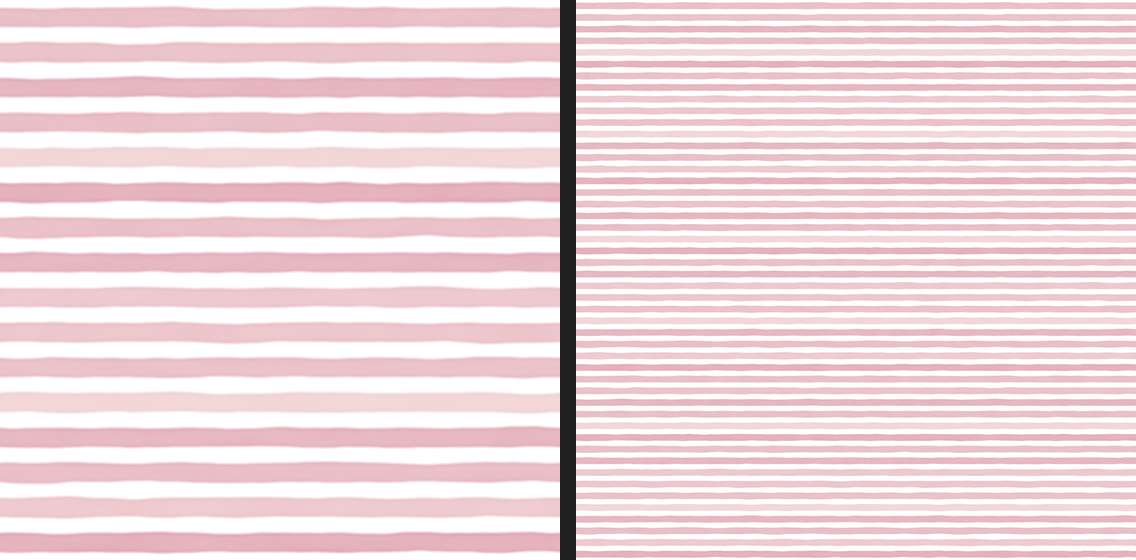
Left, the tile; right, the same tile 3 across and 3 down.
Write a WebGL 2 fragment shader that draws this pattern.

```glsl
#version 300 es
precision highp float;
// Sixteen hand-painted watercolour stripes in pinks on white paper.
// Each cell row holds one band whose upper and lower edges wander by wrapping
// gradient noise; pigment gathers at the rims and mottles softly inside.

uniform vec2 u_resolution;
out vec4 fragColor;

const int STRIPES = 16;
const float HALF_HEIGHT = 0.278;    // of one row
const float EDGE_SOFTNESS = 0.055;  // half width of the blurred edge, in rows
const float WOBBLE = 0.085;         // edge wander, in rows
const float RIM_WIDTH = 0.09;       // pigment rim, in rows
const float RIM_STRENGTH = 0.22;
const float MOTTLE = 0.16;
const vec3 PAPER = vec3(1.0);
const vec3 PALE_PINK = vec3(0.953, 0.848, 0.852);
const vec3 DEEP_PINK = vec3(0.890, 0.680, 0.730);

// Pigment load of each stripe, from the bottom up
const float PIGMENT[STRIPES] = float[](
    0.88, 0.30, 0.58, 0.74, 0.03, 0.50, 0.40, 0.34,
    0.76, 0.53, 0.88, 0.03, 0.57, 0.78, 0.48, 0.55);

float hash(ivec2 cell, int seed) {
    uint h = uint(cell.x) * 374761393u + uint(cell.y) * 668265263u
           + uint(seed) * 2246822519u;
    h = (h ^ (h >> 15)) * 2654435761u;
    h = (h ^ (h >> 13)) * 3266489917u;
    return float((h ^ (h >> 16)) >> 8) / 16777216.0;
}

float fade(float t) {
    return t * t * t * (t * (t * 6.0 - 15.0) + 10.0);
}

// Gradient noise along x in 0..1, wrapping after the given number of cells
float noise1(float x, int cells, int seed) {
    float p = x * float(cells);
    int i = int(floor(p));
    float f = fract(p);
    float a = hash(ivec2(i % cells, 0), seed) * 2.0 - 1.0;
    float b = hash(ivec2((i + 1) % cells, 0), seed) * 2.0 - 1.0;
    return mix(a * f, b * (f - 1.0), fade(f));
}

float cornerSlope(ivec2 corner, ivec2 cells, vec2 offset, int seed) {
    float angle = 6.28318 * hash(corner % cells, seed);
    return dot(vec2(cos(angle), sin(angle)), offset);
}

// Gradient noise over the unit square, wrapping in both directions
float noise2(vec2 uv, ivec2 cells, int seed) {
    vec2 p = uv * vec2(cells);
    ivec2 i = ivec2(floor(p));
    vec2 f = fract(p);
    float a = cornerSlope(i, cells, f, seed);
    float b = cornerSlope(i + ivec2(1, 0), cells, f - vec2(1, 0), seed);
    float c = cornerSlope(i + ivec2(0, 1), cells, f - vec2(0, 1), seed);
    float d = cornerSlope(i + ivec2(1, 1), cells, f - vec2(1, 1), seed);
    float u = fade(f.x);
    return mix(mix(a, b, u), mix(c, d, u), fade(f.y));
}

// Slow drift of the brush plus smaller bumps
float edgeWobble(float x, int seed) {
    return WOBBLE * (noise1(x, 6, seed)
                   + 0.75 * noise1(x, 11, seed + 100)
                   + 0.30 * noise1(x, 27, seed + 200));
}

void main() {
    vec2 uv = gl_FragCoord.xy / u_resolution;
    float rowPosition = uv.y * float(STRIPES);
    int row = min(int(rowPosition), STRIPES - 1);
    float y = rowPosition - float(row) - 0.5;

    // Distance inside the band, positive within
    float top = HALF_HEIGHT + edgeWobble(uv.x, row * 2 + 1);
    float bottom = -HALF_HEIGHT + edgeWobble(uv.x, row * 2 + 2);
    float inside = min(top - y, y - bottom);
    float pixel = float(STRIPES) / u_resolution.y;
    float blur = max(EDGE_SOFTNESS, pixel);
    float coverage = smoothstep(-blur, blur, inside);

    // Pigment: base load, darker rims, soft blotches and fine grain
    float rim = 1.0 - smoothstep(0.0, RIM_WIDTH, abs(inside - 0.05));
    float rimBias = y > 0.0 ? 1.0 : 0.75;
    float blotches = noise2(uv, ivec2(7, 32), 501)
                   + 0.35 * noise2(uv, ivec2(40, 80), 502);
    float load = PIGMENT[row];
    float pigment = load + RIM_STRENGTH * rim * rimBias * (0.4 + 0.6 * load)
                  + MOTTLE * blotches * (0.4 + 0.6 * load);

    vec3 paint = mix(PALE_PINK, DEEP_PINK, pigment);
    fragColor = vec4(mix(PAPER, paint, coverage), 1.0);
}
```
